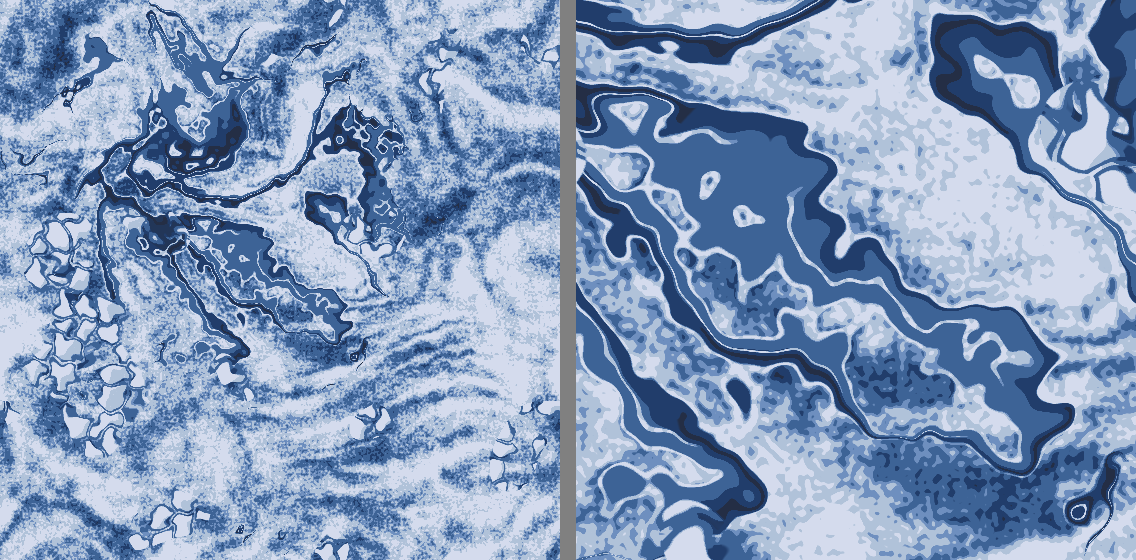
Left: the whole. Right: its middle third, enlarged.
Give the GLSL for this texture, as a Shadertoy shader.

```glsl
// Frozen relief in six flat blues: grainy snow with steep shadows, winding melt
// channels with pale rims, wind streaks and clusters of outlined ice chunks.
// Wrapping noise layers of unit variance add up to one tone, which is posterized.

#define LIGHT vec2(0.024, -0.012)  // shift that steepens the shadow edges
#define SWIRL 0.045                // strength of the large warp
#define MELT_WIDTH 0.56            // half width of the channels, in field units
#define RIM 0.11                   // width of the pale channel rim
#define STRATA 0.6                 // contour banding beside the channels
#define STREAKS 0.85               // strength of the wind streaks
#define CHUNK_GRID 23.0            // ice cells across the canvas
#define GRAIN 0.33                 // speckle of the snow
#define SOFT 0.06                  // softness of the colour steps

vec2 hash2(vec2 cell, uint seed) {
    uvec2 v = uvec2(cell) + seed * uvec2(73u, 151u);
    v = v * 1664525u + 1013904223u;
    v.x += v.y * 1664525u;
    v.y += v.x * 1664525u;
    v ^= v >> 16u;
    v.x += v.y * 1664525u;
    v.y += v.x * 1664525u;
    v ^= v >> 16u;
    return vec2(v >> 8u) / 16777216.0;
}

vec2 wrapCell(vec2 cell, vec2 period) {
    return floor(mod(cell + 0.5, period));
}

float slope(vec2 cell, vec2 corner, vec2 f, vec2 period, uint seed) {
    vec2 g = hash2(wrapCell(cell + corner, period), seed) * 2.0 - 0.9999;
    return dot(normalize(g), f - corner);
}

// Wrapping gradient noise, scaled to a standard deviation of about one
float noise(vec2 uv, vec2 period, uint seed) {
    vec2 p = uv * period, i = floor(p), f = p - i;
    vec2 u = f * f * f * (f * (f * 6.0 - 15.0) + 10.0);
    float low = mix(slope(i, vec2(0, 0), f, period, seed),
                    slope(i, vec2(1, 0), f, period, seed), u.x);
    float high = mix(slope(i, vec2(0, 1), f, period, seed),
                     slope(i, vec2(1, 1), f, period, seed), u.x);
    return 4.65 * mix(low, high, u.y);
}

float noise(vec2 uv, float period, uint seed) {
    return noise(uv, vec2(period), seed);
}

// Ragged elliptic region, wrapped around the canvas
float region(vec2 uv, vec2 centre, vec2 radius, float ragged) {
    vec2 d = fract(uv - centre + 0.5) - 0.5;
    return smoothstep(1.0, 0.5, length(d / radius) + 0.13 * ragged);
}

// Ice chunks: x = distance to the cell border, y = lit side, z = random id
vec3 iceCell(vec2 uv) {
    vec2 p = uv * CHUNK_GRID, i = floor(p), toNearest = vec2(0);
    float first = 9.0, second = 9.0, id = 0.0;
    for (int y = -1; y <= 1; y++)
    for (int x = -1; x <= 1; x++) {
        vec2 cell = i + vec2(x, y);
        vec2 rnd = hash2(wrapCell(cell, vec2(CHUNK_GRID)), 40u);
        vec2 d = cell + 0.1 + 0.8 * rnd - p;
        float dist = length(d);
        if (dist < first) {
            second = first;
            first = dist;
            toNearest = d;
            id = fract(rnd.x * 7.0 + rnd.y * 13.0);
        } else second = min(second, dist);
    }
    return vec3(second - first, dot(toNearest, vec2(0.8, -0.6)), id);
}

vec3 posterize(float tone) {
    const vec3 palette[6] = vec3[6](
        vec3(0.14, 0.18, 0.27), vec3(0.13, 0.24, 0.42), vec3(0.24, 0.39, 0.59),
        vec3(0.43, 0.56, 0.75), vec3(0.69, 0.76, 0.85), vec3(0.83, 0.86, 0.93));
    const float level[5] = float[5](-2.7, -1.8, -0.85, -0.23, 0.68);
    vec3 colour = palette[0];
    for (int k = 0; k < 5; k++)
        colour = mix(colour, palette[k + 1], smoothstep(-SOFT, SOFT, tone - level[k]));
    return colour;
}

void mainImage(out vec4 fragColor, in vec2 fragCoord) {
    vec2 uv = fragCoord / iResolution.xy;
    vec2 q = uv + SWIRL * vec2(noise(uv, 4.0, 1u), noise(uv, 4.0, 2u));
    q += 0.009 * vec2(noise(uv, 14.0, 3u), noise(uv, 14.0, 4u));

    // Snow relief with shadows that end sharply on one side
    float ragged = noise(uv, 9.0, 5u), broad = noise(q, 4.0, 6u);
    float fine = noise(q, 22.0, 7u), rough = noise(uv, 52.0, 8u);
    float grain = GRAIN * noise(uv, 200.0, 9u);
    float shadow = noise(q + LIGHT * noise(q, 8.0, 10u), 8.0, 10u);
    float tone = 0.42 * broad + 0.66 * shadow + 0.4 * fine + 0.3 * rough + grain;

    // Wind streaks
    float windy = region(uv, vec2(0.68, 0.3), vec2(0.32, 0.27), ragged);
    windy = STREAKS * max(windy, 0.7 * smoothstep(0.9, 1.6, noise(uv, 5.0, 11u)));
    vec2 bent = uv + vec2(0.0, 0.022 * noise(uv, 3.0, 12u) + 0.003 * fine);
    float streak = 0.75 * noise(bent, vec2(6, 46), 13u) + 0.35 * noise(bent, vec2(14, 80), 14u);
    tone = mix(tone, 0.1 + 0.4 * broad + streak + 0.2 * rough + grain, windy);

    // Melt channels along the zero line of a field: navy, flat blue, pale vein and rim
    float melt = region(uv, vec2(0.42, 0.64), vec2(0.38, 0.36), ragged);
    float field = noise(q, 6.0, 15u) + 0.25 * fine + 0.1 * rough;
    float width = MELT_WIDTH * melt - 0.04, bank = abs(field) - width;
    tone += STRATA * melt * sin(9.0 * field);
    float across = field / max(width, 0.05), side = noise(uv, 5.0, 16u);
    float water = mix(-1.3, -2.25, smoothstep(0.06, -0.06, across + 0.5 * side));
    water -= 1.1 * smoothstep(0.22, 0.12, abs(across + 0.5)) * smoothstep(-0.3, 0.3, -side);
    float vein = smoothstep(0.11, 0.06, abs(across - 0.05)) * smoothstep(-0.4, 0.2, noise(uv, 7.0, 17u));
    water = mix(water, 0.7 + grain, vein);
    float rim = smoothstep(RIM, 0.6 * RIM, bank) * melt;
    tone = mix(tone, 1.1 + grain, rim);
    tone = mix(tone, water, smoothstep(0.03, -0.03, bank));

    // Clusters of ice chunks: white cores in dark outlines
    float cluster = region(uv, vec2(0.15, 0.34), vec2(0.15, 0.21), ragged);
    cluster = max(cluster, smoothstep(1.2, 1.5, noise(uv, 6.0, 18u)));
    vec3 ice = iceCell(uv + 0.005 * vec2(noise(uv, 38.0, 19u), noise(uv, 38.0, 20u)));
    float present = step(ice.z, 0.62) * smoothstep(0.4, 0.6, cluster);
    tone -= 0.45 * cluster;
    tone = mix(tone, -1.5 + 0.3 * rough, present * smoothstep(0.06, 0.12, ice.x));
    float core = 1.5 - 1.2 * smoothstep(0.16, 0.26, -ice.y) + 0.5 * grain;
    tone = mix(tone, core, present * smoothstep(0.22, 0.32, ice.x));

    fragColor = vec4(posterize(tone), 1.0);
}
```
